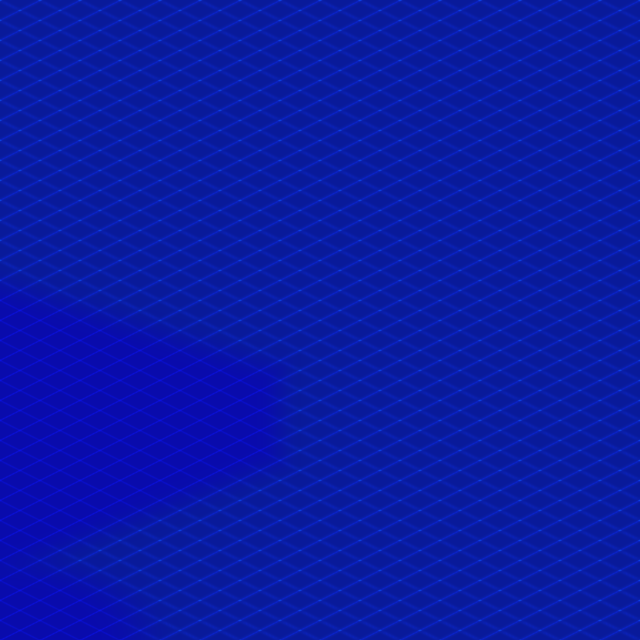
Give the GLSL for this pattern, as a three.js fragment shader.

```glsl
// Fine blue lattice of flat diamonds with beaded lines and a soft violet-blue stain at lower left.
#define CELLS vec2(16.0, 32.0)
#define LINE_HALF 0.0010
#define EDGE 0.0012
#define BEADS 12.0
#define GROUND vec3(0.035, 0.100, 0.605)
#define GLOW vec3(0.040, 0.122, 0.655)
#define LINE vec3(0.040, 0.135, 0.810)
#define NODE vec3(0.040, 0.270, 0.900)
#define STAIN_GROUND vec3(0.035, 0.045, 0.675)
#define STAIN_LINE vec3(0.040, 0.065, 0.890)
#define STAIN_SOFT 0.035

varying vec2 vUv;

// Distance, in canvas units, to the nearest line where q is a whole number.
float lineDistance(float q) {
  return abs(fract(q + 0.5) - 0.5) / length(CELLS);
}

float stroke(float d, float halfWidth) {
  return 1.0 - smoothstep(halfWidth - EDGE, halfWidth + EDGE, d);
}

// Tapered tongue from the left edge, plus a small lobe in the lower corner.
float stainAmount(vec2 p) {
  float taper = abs(p.y - 0.33 - 0.045 * p.x) - 0.224 + 0.35 * p.x;
  float tongue = max(taper, p.x - 0.435);
  float lobe = (length(p / vec2(0.22, 0.12)) - 1.0) * 0.12;
  float a = smoothstep(STAIN_SOFT, -STAIN_SOFT, tongue);
  float b = smoothstep(STAIN_SOFT, -STAIN_SOFT, lobe);
  return 1.0 - (1.0 - a) * (1.0 - b);
}

void main() {
  // Two diagonal line families cross to form the diamonds.
  vec2 g = (vUv + vec2(0.0, 0.0007)) * CELLS;
  float rise = g.x - g.y;
  float fall = g.x + g.y;
  float riseDist = lineDistance(rise);
  float fallDist = lineDistance(fall);

  float bead = 0.5 + 0.5 * cos(6.2832 * BEADS * g.x);
  float risingLine = stroke(riseDist, LINE_HALF) * (0.72 + 0.28 * bead);
  float fallingLine = stroke(fallDist, LINE_HALF);

  // Faint dotted marks at the middle of each falling side.
  float middle = 1.0 - smoothstep(0.24, 0.36, abs(fract(rise) - 0.5));
  float marks = stroke(fallDist, LINE_HALF * 1.8) * middle * (0.4 + 0.6 * bead);
  float node = stroke(riseDist, LINE_HALF * 1.2) * stroke(fallDist, LINE_HALF * 1.6);

  float stain = stainAmount(vUv);
  float glow = 1.0 - smoothstep(0.001, 0.0055, min(riseDist, fallDist));

  // Layer the ground, glow, lines and crossings.
  vec3 ground = mix(GROUND, STAIN_GROUND, stain);
  vec3 lineColor = mix(LINE, STAIN_LINE, stain);
  vec3 color = mix(ground, mix(GLOW, STAIN_GROUND, stain), glow * 0.8);
  color = mix(color, lineColor, marks * mix(0.32, 0.15, stain));
  color = mix(color, lineColor, fallingLine * mix(0.12, 0.45, stain));
  color = mix(color, lineColor, risingLine * mix(0.95, 0.8, stain));
  color = mix(color, mix(NODE, STAIN_LINE, stain), node * 0.85);

  gl_FragColor = vec4(color, 1.0);
}
```
